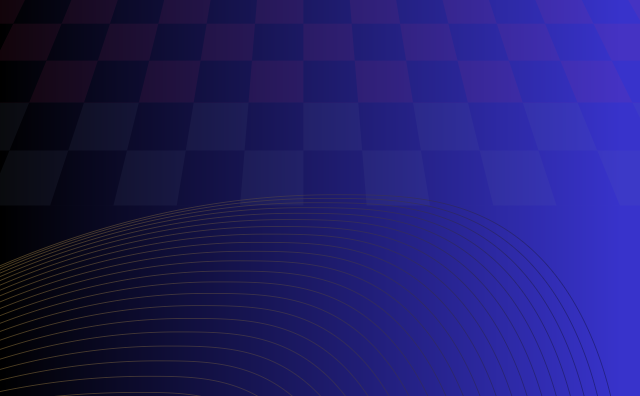
This background is drawn by a Shadertoy shader. Its source:

```glsl
// Black to blue gradient with a receding checkerboard and a fan of thin curved lines.

// Square wave of +1 and -1 over unit cells, with edges softened by blur.
float squareWave(float t, float blur) {
    float edgeDistance = 0.5 - abs(fract(t) - 0.5);
    float side = 1.0 - 2.0 * mod(floor(t), 2.0);
    return side * clamp(edgeDistance / blur, 0.0, 1.0);
}

// Height of curve i at x: a parabola left of the crest, a rounded shoulder right of it.
float curveHeight(float x, float i) {
    float crestX = 0.521 - 0.0153 * i;
    float crestY = 0.3034 + i * (0.0052 + 0.00051 * i);
    float leftDrop = 0.1107 - i * (0.0026 + 0.000104 * i);
    float reach = 0.453 - i * (0.0039 + 0.000091 * i);
    float v = max(crestX - x, 0.0) / crestX;
    float u = clamp((x - crestX) / reach, 0.0, 1.0);
    return crestY + leftDrop * v * v + 0.486 * (1.0 - sqrt(1.0 - u * u * u));
}

void mainImage(out vec4 fragColor, in vec2 fragCoord) {
    // Canvas width is 1; y runs downward from the top edge.
    vec2 uv = fragCoord / iResolution.xy;
    vec2 p = vec2(uv.x, (1.0 - uv.y) * 0.617);
    float pixel = 1.0 / iResolution.x;

    // Horizontal gradient
    vec3 color = vec3(0.225, 0.205, 0.82) * min(p.x, 0.97);

    // Checkerboard in perspective: cells widen toward the viewer
    float cellWidth = 0.0725 + 0.0825 * p.y;
    float column = (p.x - 0.474) / cellWidth;
    float row = (1.0 / cellWidth - 10.105) / 0.783;
    float columnBlur = 0.5 * pixel / cellWidth;
    float rowBlur = 0.0527 * pixel / (cellWidth * cellWidth);
    float checker = 0.5 - 0.5 * squareWave(column, columnBlur) * squareWave(row, rowBlur);
    checker *= clamp((0.3203 - p.y) / pixel + 0.5, 0.0, 1.0);
    float nearRows = clamp((p.y - 0.1602) / pixel + 0.5, 0.0, 1.0);
    vec3 tint = mix(vec3(0.82, 0.2, 0.45), vec3(0.42, 0.48, 0.62), nearRows);
    color = mix(color, tint, 0.085 * checker);

    // Fan of curves, gold on the left and navy on the right
    float ink = 0.0;
    for (int n = 0; n < 21; n++) {
        float i = float(n);
        float y = curveHeight(p.x, i);
        float slope = (curveHeight(p.x + 0.001, i) - curveHeight(p.x - 0.001, i)) / 0.002;
        float d = abs(p.y - y) / sqrt(1.0 + slope * slope);
        ink = max(ink, clamp((0.00065 - d) / pixel + 0.5, 0.0, 1.0));
    }
    vec3 lineColor = mix(vec3(0.62, 0.5, 0.25), vec3(0.06, 0.06, 0.25), min(p.x / 0.92, 1.0));
    color = mix(color, lineColor, 0.5 * ink);

    fragColor = vec4(color, 1.0);
}
```
